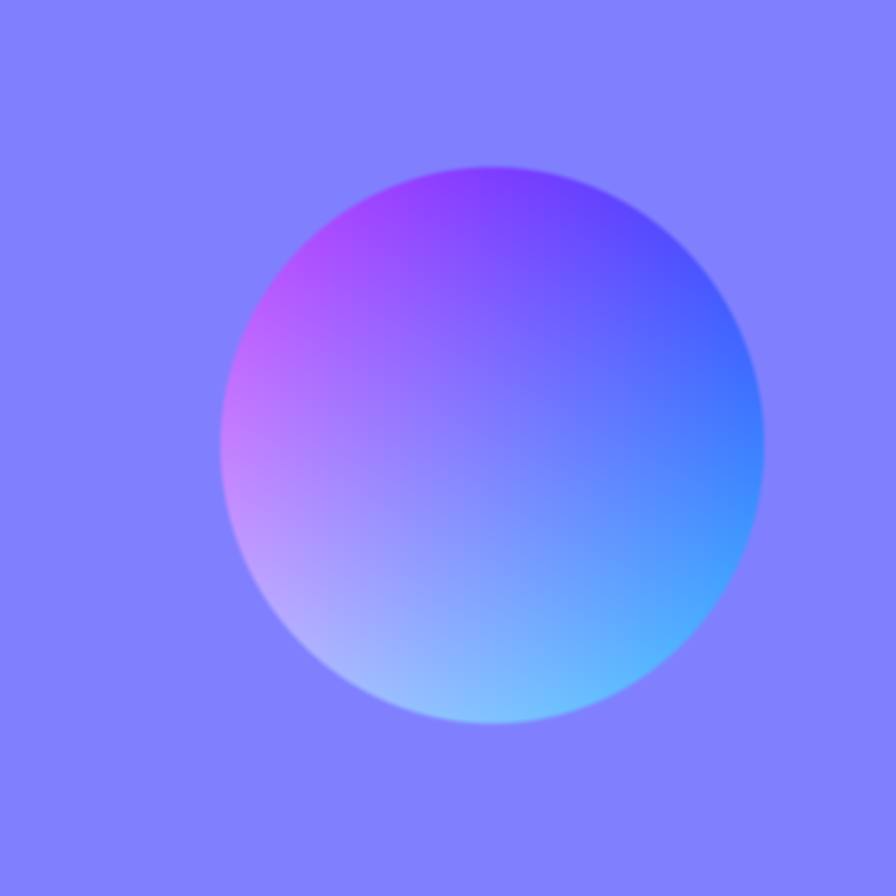
A Shadertoy shader for this texture map:

```glsl
// Soft coverage of the unit disc
float discMask(vec2 p, float softness) {
    return 1.0 - smoothstep(1.0 - softness, 1.0 + softness, length(p));
}

void mainImage(out vec4 fragColor, in vec2 fragCoord) {
    vec2 uv = fragCoord / iResolution.xy;

    // Slightly tall ellipse mapped to the unit disc
    vec2 p = (uv - vec2(0.5495, 0.503)) / vec2(0.3034, 0.3105);

    // Flat normal outside, inward-sloping bowl normal inside
    vec3 flatNormal = vec3(0.5, 0.5, 1.0);
    vec3 bowlNormal = vec3(0.5 - vec2(0.27, 0.265) * p, 1.0);

    vec3 color = mix(flatNormal, bowlNormal, discMask(p, 0.015));
    fragColor = vec4(color, 1.0);
}
```
